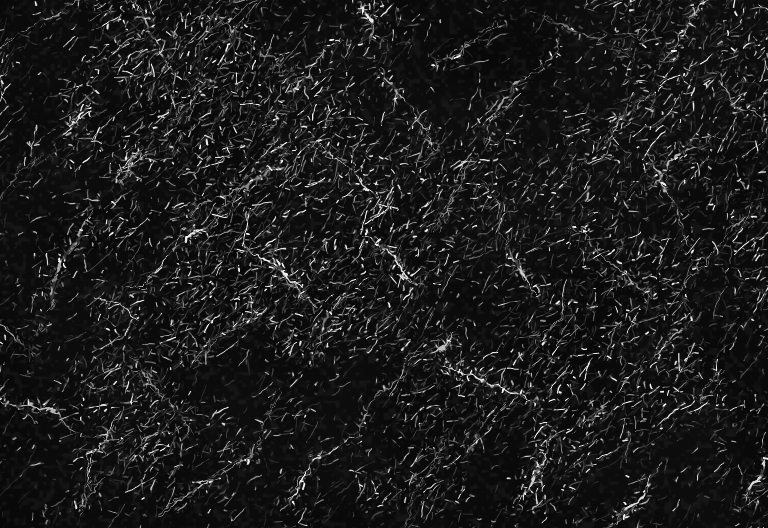
Write a Shadertoy shader that draws this texture.

```glsl
const float BASE_GREY = 0.042;
const float VEIN_GREY = 0.93;
const float MAIN_ANGLE = 0.85;
const int VEIN_COUNT = 52;

float hash(vec2 p) {
    return fract(sin(dot(p, vec2(127.1, 311.7))) * 43758.5453);
}

float noise(vec2 p) {
    vec2 i = floor(p), f = fract(p);
    f = f * f * (3.0 - 2.0 * f);
    return mix(mix(hash(i), hash(i + vec2(1, 0)), f.x),
               mix(hash(i + vec2(0, 1)), hash(i + vec2(1, 1)), f.x), f.y);
}

vec2 noisePair(vec2 p) {
    return vec2(noise(p), noise(p + 40.0)) - 0.5;
}

vec2 toLocal(vec2 p, float angle) {
    float c = cos(angle), s = sin(angle);
    return vec2(c * p.x + s * p.y, c * p.y - s * p.x);
}

// Coverage of a stroke of the given half width
float stroke(float dist, float halfWidth, float blur) {
    return 1.0 - smoothstep(halfWidth - blur, halfWidth + blur, dist);
}

// Share of cells that carry a scratch; the left side is busier
float density(vec2 p) {
    float patches = smoothstep(0.3, 0.7, noise(p * 5.0 + 3.7) * 0.55 + noise(p * 14.0) * 0.45);
    return mix(0.16, 1.0, patches) * mix(1.0, 0.7, smoothstep(0.5, 1.0, p.x));
}

// One short scratch per cell, following a slowly turning flow
float scratches(vec2 p, float cells, vec2 lengths, float halfWidth, float spread,
                float minDensity, float blur, float seed) {
    vec2 home = floor(p * cells);
    float light = 0.0;
    for (int y = -1; y <= 1; y++)
    for (int x = -1; x <= 1; x++) {
        vec2 id = home + vec2(x, y);
        vec2 key = id + seed;
        vec2 centre = (id + vec2(hash(key), hash(key + 31.7))) / cells;
        float share = max(density(centre), minDensity);
        if (hash(key + 57.1) > share) continue;
        float flow = (noise(centre * 6.0 + seed) - 0.5) * 0.9;
        float angle = MAIN_ANGLE + flow + (hash(key + 11.3) - 0.5) * spread;
        float halfLength = mix(lengths.x, lengths.y, hash(key + 73.9)) / cells;
        vec2 q = toLocal(p - centre, angle);
        q.y -= (hash(key + 5.9) - 0.5) * 0.3 * q.x * q.x / halfLength;
        float dist = length(vec2(max(abs(q.x) - halfLength, 0.0), q.y));
        float bright = mix(0.13, 1.15, pow(hash(key + 91.3), 2.5)) * mix(0.75, 1.1, share);
        light = max(light, bright * stroke(dist, halfWidth, blur));
    }
    return light * mix(0.3, 1.15, smoothstep(0.2, 0.6, noise(p * 150.0 + seed)));
}

// A long jagged vein: x is its line, y the frayed zone beside it
vec2 vein(vec2 p, vec2 centre, float angle, float halfLength, float blur, float seed) {
    vec2 q = toLocal(p - centre, angle);
    if (abs(q.x) > halfLength + 0.03 || abs(q.y) > 0.08) return vec2(0.0);
    q.y += (noise(vec2(q.x * 13.0, seed)) - 0.5) * 0.032;
    q.y += (noise(vec2(q.x * 55.0, seed + 4.0)) - 0.5) * 0.010;
    q.y += (noise(p * 160.0) - 0.5) * 0.006;
    float beyond = max(abs(q.x) - halfLength, 0.0);
    float taper = 1.0 - smoothstep(0.4, 1.0, abs(q.x) / halfLength);
    float swell = noise(vec2(q.x * 22.0, seed + 9.0));
    float halfWidth = mix(0.0005, 0.0032, swell * swell * taper);
    float core = stroke(length(vec2(beyond, q.y)), halfWidth, blur);
    float side = q.y + (noise(vec2(q.x * 45.0, seed + 15.0)) - 0.5) * 0.022;
    float strand = stroke(length(vec2(beyond, side)), 0.0007, blur);
    strand *= smoothstep(0.4, 0.6, noise(p * 60.0 + seed));
    core *= mix(0.25, 1.0, smoothstep(0.25, 0.55, noise(p * 90.0 + seed)));
    float zone = exp(-q.y * q.y / 0.00018) * exp(-beyond * 70.0) * smoothstep(0.3, 0.7, swell);
    return vec2(max(core, strand * 0.7), zone);
}

vec2 veins(vec2 p, float aspect, float blur) {
    vec2 light = vec2(0.0);
    for (int i = 0; i < VEIN_COUNT; i++) {
        float n = float(i);
        vec2 centre = fract(n * vec2(0.7549, 0.5698) + 0.13) * vec2(aspect, 1.0);
        float turn = hash(vec2(n, 2.0));
        float angle = turn < 0.74 ? MAIN_ANGLE : (turn < 0.92 ? -0.95 : -0.1);
        angle += (hash(vec2(n, 5.0)) - 0.5) * 0.6;
        float halfLength = mix(0.04, 0.13, hash(vec2(n, 8.0)));
        float bright = mix(0.4, 1.1, hash(vec2(n, 12.0)));
        light = max(light, bright * vein(p, centre, angle, halfLength, blur, n * 3.7));
    }
    return light;
}

void mainImage(out vec4 fragColor, in vec2 fragCoord) {
    vec2 p = fragCoord / iResolution.y;
    float blur = 0.68 / iResolution.y;
    vec2 warped = p + 0.005 * noisePair(p * 30.0) + 0.003 * noisePair(p * 120.0);

    // Fine scratches, from long to short, then specks
    float light = scratches(warped, 20.0, vec2(0.2, 0.8), 0.0008, 0.5, 0.0, blur, 3.0);
    light = max(light, scratches(warped, 30.0, vec2(0.15, 0.75), 0.0009, 1.0, 0.0, blur, 47.0));
    light = max(light, scratches(warped, 42.0, vec2(0.1, 0.65), 0.0010, 1.8, 0.0, blur, 85.0));
    light = max(light, scratches(warped, 52.0, vec2(0.1, 0.6), 0.0010, 2.8, 0.0, blur, 129.0));
    light = max(light, scratches(warped, 60.0, vec2(0.03, 0.25), 0.0014, 3.1, 0.0, blur, 171.0));

    // Veins with crumbs scattered along them
    vec2 marble = veins(p, iResolution.x / iResolution.y, blur);
    float crumbs = scratches(warped, 85.0, vec2(0.05, 0.5), 0.0015, 3.1, 1.0, blur, 211.0);
    light = max(light, max(marble.x, min(marble.y * 2.2, 1.4) * crumbs));

    // Dark stone with faint clouds and grain
    float stone = BASE_GREY + 0.02 * (noise(p * 9.0) - 0.5);
    stone += 0.04 * smoothstep(0.5, 0.9, noise(p * 130.0));
    fragColor = vec4(vec3(mix(stone, VEIN_GREY, clamp(light, 0.0, 1.0))), 1.0);
}
```
